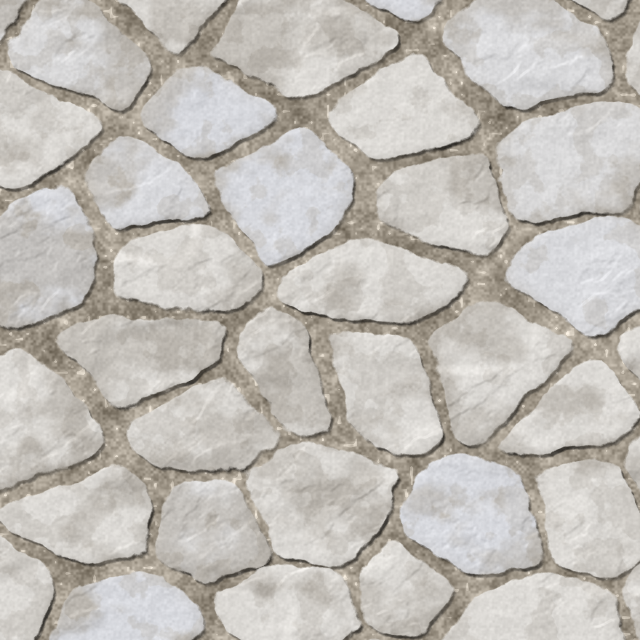
This texture is drawn by a Shadertoy shader. Its source:

```glsl
// Pale irregular flagstones set in sandy joints, lit from the upper left.
// A weighted Voronoi diagram on a diagonal grid gives the stones; layered
// noise gives ragged outlines, chipped ledges, stains and grit.

#define STONES 6.1          // grid cells per canvas height
#define FLATTEN 0.77        // below 1 makes stones wider than tall
#define JITTER 0.74         // scatter of stone centres
#define SIZE_SPREAD 0.24    // difference between large and small stones
#define JOINT 0.0135        // variation of joint half width
#define SHADOW 0.0075       // length of the cast shadow
#define RELIEF 0.75         // strength of chipped ledges
#define STAIN 0.95          // strength of grey stains
#define STONE_WARM vec3(0.862, 0.852, 0.835)
#define STONE_COOL vec3(0.842, 0.848, 0.868)
#define STAIN_COLOR vec3(0.715, 0.695, 0.665)
#define SAND vec3(0.625, 0.590, 0.535)

const vec2 TO_LIGHT = vec2(-0.6, 0.8);

float hash(vec2 p) {
    return fract(sin(dot(p, vec2(127.1, 311.7))) * 43758.5453);
}

float noise(vec2 p) {
    vec2 i = floor(p), f = fract(p);
    f = f * f * (3.0 - 2.0 * f);
    return mix(mix(hash(i), hash(i + vec2(1, 0)), f.x),
               mix(hash(i + vec2(0, 1)), hash(i + vec2(1, 1)), f.x), f.y);
}

float fbm(vec2 p) {
    float sum = 0.0, amp = 0.516;
    for (int i = 0; i < 5; i++) {
        sum += amp * noise(p);
        p = mat2(1.6, 1.2, -1.2, 1.6) * p + 17.3;
        amp *= 0.5;
    }
    return sum;
}

// Centre (xy) and weight (z) of the stone in a grid cell
vec3 site(vec2 cell) {
    vec2 offset = vec2(hash(cell), hash(cell + 41.7)) - 0.5;
    return vec3(cell + 0.5 + JITTER * offset, SIZE_SPREAD * hash(cell + 83.1));
}

float smoothMin(float a, float b, float k) {
    float h = max(k - abs(a - b), 0.0) / k;
    return min(a, b) - 0.25 * h * h * k;
}

// x: distance inside the stone outline, yz: cell of the stone
vec3 stones(vec2 p) {
    vec2 bend = vec2(noise(p * 6.0 + 3.1), noise(p * 6.0 + 29.4)) - 0.5;
    vec2 q = (p + 0.035 * bend) * vec2(FLATTEN, 1.0);
    q = STONES * mat2(0.707, -0.707, 0.707, 0.707) * q;

    vec2 home = floor(q), owner = home;
    float best = 1e3;
    for (int y = -2; y <= 2; y++)
    for (int x = -2; x <= 2; x++) {
        vec2 cell = home + vec2(x, y);
        vec3 s = site(cell);
        float d = dot(q - s.xy, q - s.xy) - s.z;
        if (d < best) { best = d; owner = cell; }
    }

    vec2 centre = site(owner).xy;
    float edge = 1e3;
    for (int y = -2; y <= 2; y++)
    for (int x = -2; x <= 2; x++) {
        if (x == 0 && y == 0) continue;
        vec3 s = site(owner + vec2(x, y));
        float d = dot(q - s.xy, q - s.xy) - s.z;
        edge = smoothMin(edge, 0.5 * (d - best) / length(s.xy - centre), 0.14);
    }

    float halfWidth = 0.002 + JOINT * noise(p * 7.0 + 51.0);
    float ragged = 0.016 * (fbm(p * 34.0) - 0.5);
    return vec3(edge / STONES - halfWidth + ragged, owner);
}

// Height of the stone face: stepped ledges running diagonally, plus roughness
float relief(vec2 p, vec2 shift) {
    vec2 s = mat2(0.82, -0.57, 0.57, 0.82) * p * vec2(1.0, 1.0);
    float level = 5.0 * fbm(s * vec2(7.0, 13.0) + shift);
    float ledge = floor(level) + smoothstep(0.7, 1.0, fract(level));
    float broken = smoothstep(0.40, 0.65, noise(p * 11.0 + shift));
    return 0.13 * ledge * broken + 0.28 * fbm(p * 38.0 + shift);
}

void mainImage(out vec4 fragColor, in vec2 fragCoord) {
    vec2 p = fragCoord / iResolution.y;
    vec3 here = stones(p);
    float edge = here.x;
    float edgeLit = stones(p + TO_LIGHT * SHADOW).x;
    float isStone = smoothstep(-0.0018, 0.0018, edge);
    float tone = hash(here.yz + 7.7);
    vec2 shift = 20.0 * vec2(tone, hash(here.yz + 19.3));
    float grain = noise(p * 240.0) - 0.5;
    float grit = noise(p * 115.0 + 9.0);

    // Stone face: tint, blotchy stains, dirty rim
    vec3 stone = mix(STONE_WARM, STONE_COOL, smoothstep(0.55, 0.85, tone));
    float blotch = fbm(p * vec2(10.0, 13.0) + shift) + 0.10 * (shift.y / 20.0 - 0.5);
    float stain = 0.65 * smoothstep(0.46, 0.66, blotch);
    stain += 0.35 * smoothstep(0.52, 0.60, fbm(p * 23.0 + shift.yx));
    stain += 0.45 * exp(-max(edge, 0.0) / 0.008) * noise(p * 16.0);
    stone = mix(stone, STAIN_COLOR, STAIN * min(stain, 1.0));

    // Light on ledges and rounded rims
    float slope = relief(p, shift) - relief(p + TO_LIGHT * 0.0035, shift);
    stone += RELIEF * clamp(slope, -0.26, 0.09);
    float facing = clamp((edge - edgeLit) / SHADOW, -1.0, 1.0);
    stone += 0.06 * facing * exp(-max(edge, 0.0) / 0.006);
    stone += 0.055 * grain;

    // Sandy joint with grit and a few pale pebbles
    vec3 joint = SAND + 0.34 * (fbm(p * 28.0 + 5.0) - 0.5);
    joint += 0.17 * grain + 0.13 * (grit - 0.5);
    joint += 0.14 * smoothstep(0.84, 0.93, grit);

    // Shadow cast by the stones onto the joint
    float shade = smoothstep(-0.001, 0.004, edgeLit);
    joint *= 1.0 - shade * (0.25 + 0.45 * noise(p * 30.0 + 70.0));

    fragColor = vec4(clamp(mix(joint, stone, isStone), 0.0, 1.0), 1.0);
}
```
